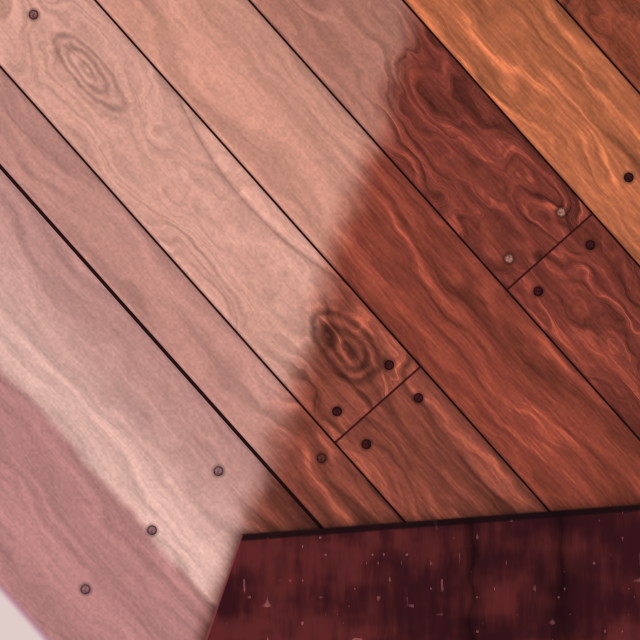
A WebGL 1 fragment shader for this texture:

```glsl
precision highp float;
// Diagonal hardwood planks, pale and dry on the left, dark and oiled on the right,
// meeting a dark beam at the bottom. Planks use a rotated frame (across, along);
// the grain is stretched, warped noise with knots, seams and nails laid over it.
uniform vec2 u_resolution;

const float PERIOD = 0.1797;      // plank width
const float FIRST_SEAM = -0.0688; // seam where the regular planks begin
const float LOW_SEAM = -0.1726;   // seam above the wide lower plank
const float JOINT = 0.8647;       // along position of the butt joints

float hash(vec2 p) {
  vec3 h = fract(vec3(p.xyx) * 0.1031);
  h += dot(h, h.yzx + 33.33);
  return fract((h.x + h.y) * h.z);
}

float noise(vec2 p) {
  vec2 i = floor(p), f = fract(p);
  f = f * f * (3.0 - 2.0 * f);
  return mix(mix(hash(i), hash(i + vec2(1.0, 0.0)), f.x),
             mix(hash(i + vec2(0.0, 1.0)), hash(i + 1.0), f.x), f.y);
}

float fbm(vec2 p) {
  float sum = 0.0, amp = 0.5;
  for (int i = 0; i < 4; i++) {
    sum += amp * noise(p);
    p = p * 2.03 + 17.1;
    amp *= 0.5;
  }
  return sum;
}

float lineMask(float d, float width, float aa) {
  return 1.0 - smoothstep(width - aa, width + aa, abs(d));
}

// Signed wood grain: broad streaks, curling figure and fine fibres
float grain(vec2 q, float seed, float curl) {
  vec2 s = q + seed * 3.7;
  float warp = fbm(s * vec2(13.0, 6.0)) - 0.47;
  float streak = fbm(vec2(s.x * 65.0 + warp * 12.0 * curl, s.y * 4.0)) - 0.47;
  float figure = sin((s.x + warp * 0.14) * 210.0 + s.y * 12.0);
  float fibre = noise(vec2(s.x * 330.0, s.y * 38.0)) - 0.5;
  return streak * 0.75 + figure * 0.045 * curl + fibre * 0.13;
}

// Growth rings around an elongated knot
float knot(vec2 q, vec2 centre, vec2 radius) {
  vec2 v = (q - centre) / radius;
  float r = length(v) + 0.35 * (fbm(q * 24.0) - 0.47);
  return (0.5 + 0.5 * sin(r * 19.0)) * (1.0 - smoothstep(0.7, 1.15, r));
}

vec3 nail(vec3 col, vec2 v, vec3 tint, float aa) {
  float r = length(v);
  col *= 1.0 - 0.35 * (1.0 - smoothstep(0.005, 0.014, r));
  vec3 head = tint * (0.8 + 0.5 * noise(v * 400.0 + 9.0));
  head *= 1.0 - 0.5 * smoothstep(0.004, 0.008, r);
  return mix(col, head, 1.0 - smoothstep(0.0075 - aa, 0.0075 + aa, r));
}

vec3 dryTone(float k, float across, float along) {
  vec3 c = vec3(0.80, 0.59, 0.53);
  if (k > 0.5) c = vec3(0.79, 0.56, 0.49);
  if (k > 1.5) c = vec3(0.67, 0.45, 0.39);
  if (k < -0.5) c = vec3(0.74, 0.53, 0.49);
  if (k < -1.5) {
    c = mix(vec3(0.85, 0.68, 0.64), vec3(0.75, 0.55, 0.52), smoothstep(-0.36, -0.19, across));
    float edge = across + 0.380 + 0.025 * (fbm(vec2(across, along) * 14.0) - 0.47);
    c = mix(vec3(0.70, 0.49, 0.48), c, smoothstep(-0.008, 0.010, edge));
  }
  return c;
}

vec3 wetTone(float k) {
  vec3 c = vec3(0.58, 0.30, 0.24);
  if (k > 0.5) c = vec3(0.57, 0.27, 0.21);
  if (k > 1.5) c = vec3(0.47, 0.22, 0.18);
  if (k > 2.5) c = vec3(0.65, 0.37, 0.25);
  if (k > 3.5) c = vec3(0.50, 0.25, 0.18);
  return c;
}

vec3 planks(vec2 p, vec2 q, float aa) {
  float k = floor((q.x - FIRST_SEAM) / PERIOD);
  if (k < 0.0) k = q.x < LOW_SEAM ? -2.0 : -1.0;
  float u = q.x - FIRST_SEAM - k * PERIOD;
  bool jointed = k >= 0.0 && mod(k, 2.0) < 0.5;
  float cut = jointed ? step(JOINT, q.y) : 0.0;

  // Soft boundary between dry and oiled wood
  float edge = p.x - 0.658 + 0.33 * p.y + 0.045 * (fbm(p * 15.0) - 0.47);
  float wet = k > 2.5 ? 1.0 : smoothstep(-0.035, 0.035, edge);
  vec3 col = mix(dryTone(k, q.x, q.y), wetTone(k), wet);
  col *= 1.0 - 0.13 * wet * smoothstep(0.35, 0.85, p.y);

  // Grain, knots and the pale sapwood arc
  float curl = (jointed && !(k < 0.5 && cut > 0.5)) ? 1.6 : 0.5;
  float g = grain(q, k + 7.0 * cut, curl);
  col *= 1.0 + g * mix(0.42, 1.25, wet);
  col += vec3(0.10, 0.05, 0.02) * wet * smoothstep(0.08, 0.3, g);
  if (k > -0.5 && k < 0.5 && cut < 0.5) {
    col *= 1.0 - 0.17 * knot(q, vec2(0.029, 0.174), vec2(0.032, 0.105));
    col *= 1.0 - 0.32 * knot(q, vec2(0.045, 0.765), vec2(0.050, 0.090));
    float arc = q.x - 0.076 - 0.85 * (q.y - 0.49) * (q.y - 0.49);
    col *= 1.0 + 0.07 * smoothstep(0.0, 0.008, arc) - 0.20 * exp(-abs(arc) * 300.0);
  }
  col *= 0.96 + 0.08 * noise(p * 260.0);

  // Seams with a lit lip, then butt joints
  float seam = u - PERIOD * floor(u / PERIOD + 0.5);
  if (q.x < -0.12) seam = q.x - LOW_SEAM;
  float width = q.x < -0.12 ? 0.0026 : 0.0014;
  col *= 1.0 + 0.16 * exp(-abs(seam - 0.006) * 300.0) - 0.25 * exp(-abs(seam) * 220.0);
  col = mix(col, vec3(0.10, 0.04, 0.05), 0.92 * lineMask(seam, width, aa));
  if (jointed) {
    col = mix(col, vec3(0.19, 0.07, 0.08), 0.85 * lineMask(q.y - JOINT, 0.0016, aa));
    vec2 v = vec2(abs(u - 0.5 * PERIOD) - 0.0545, abs(q.y - JOINT) - 0.0344);
    bool pale = k > 1.5 && cut < 0.5;
    col = nail(col, v, pale ? vec3(0.58, 0.39, 0.34) : vec3(0.22, 0.09, 0.10), aa);
  }
  for (int i = 0; i < 3; i++) {
    vec2 c = vec2(-0.234 - 0.139 * float(i), 0.777);
    col = nail(col, q - c, vec3(0.50, 0.35, 0.36), aa);
  }
  col = nail(col, q - vec2(0.550, 0.860), vec3(0.20, 0.09, 0.10), aa);
  col = nail(col, q - vec2(-0.100, 0.869), vec3(0.33, 0.16, 0.15), aa);
  col = nail(col, q - vec2(0.024, 0.052), vec3(0.46, 0.30, 0.29), aa);

  // Bright floor past the last plank
  vec3 floorTone = mix(vec3(0.70, 0.49, 0.56), vec3(0.88, 0.80, 0.79), smoothstep(0.605, 0.618, -q.x));
  return mix(col, floorTone, smoothstep(0.605 - aa, 0.605 + aa, -q.x));
}

vec3 beam(vec2 p) {
  float blotch = fbm(p * vec2(9.0, 14.0)) + 0.4 * (fbm(p * vec2(90.0, 18.0)) - 0.47);
  vec3 col = mix(vec3(0.21, 0.08, 0.10), vec3(0.37, 0.15, 0.15), smoothstep(0.25, 0.72, blotch));
  float wobble = 0.012 * (noise(p * 30.0) - 0.5);
  float bands = exp(-abs(p.x + wobble - 0.738) * 80.0) + exp(-abs(p.x + wobble - 0.875) * 70.0);
  col *= 1.0 - 0.40 * bands;
  return col + vec3(0.20, 0.16, 0.16) * smoothstep(0.90, 0.98, noise(p * vec2(110.0, 75.0)));
}

void main() {
  vec2 p = gl_FragCoord.xy / u_resolution;
  p.y = 1.0 - p.y; // measure downward from the top
  float aa = 0.8 / u_resolution.y;
  vec2 q = vec2(p.x - 0.889 * p.y, 0.889 * p.x + p.y) / 1.338;
  vec3 col = planks(p, q, aa);

  // Beam: top and left edges, with contact shadow and rim
  float top = p.y - 0.836 + 0.0753 * (p.x - 0.378);
  float left = (p.x - 0.378 + 0.341 * (p.y - 0.836)) / 1.057;
  float inside = min(top, left);
  col *= 1.0 - 0.45 * exp(-max(-inside, 0.0) * 95.0);
  col = mix(col, beam(p), smoothstep(-aa, aa, inside));
  float rim = lineMask(top - 0.004, 0.005, aa * 2.0) * smoothstep(-aa, aa, left);
  col = mix(col, vec3(0.09, 0.05, 0.06), 0.8 * rim);
  float sideRim = lineMask(left, 0.0018, aa) * step(0.0, top);
  col = mix(col, vec3(0.55, 0.25, 0.28), 0.7 * sideRim);
  gl_FragColor = vec4(clamp(col, 0.0, 1.0), 1.0);
}
```
